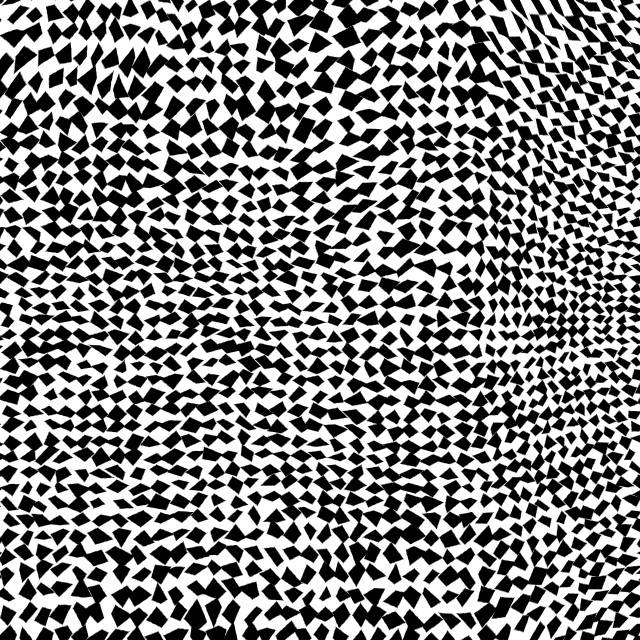
Reproduce this pattern procedurally as a WebGL 2 fragment shader.

```glsl
#version 300 es
precision highp float;
// Black angular grains on white, one irregular four-cornered chip per grid cell.
// The grid is bent by smooth noise and pinched toward the right edge, so its
// rows and columns drift, crowd together and spread apart.

uniform vec2 u_resolution;
out vec4 fragColor;

const vec3 INK = vec3(0.005);
const vec3 PAPER = vec3(0.995);

vec2 hash2(vec2 p) {
    vec3 q = fract(vec3(p.xyx) * vec3(0.1031, 0.1030, 0.0973));
    q += dot(q, q.yzx + 33.33);
    return fract((q.xx + q.yz) * q.zy);
}

// Two independent channels of smooth value noise, each in -1..1
vec2 noise2(vec2 p) {
    vec2 i = floor(p), f = fract(p);
    vec2 s = f * f * f * (f * (f * 6.0 - 15.0) + 10.0);
    vec2 low = mix(hash2(i), hash2(i + vec2(1, 0)), s.x);
    vec2 high = mix(hash2(i + vec2(0, 1)), hash2(i + vec2(1, 1)), s.x);
    return 2.0 * mix(low, high, s.y) - 1.0;
}

// Canvas position to bent grid coordinates
vec2 bendGrid(vec2 p) {
    vec2 q = p;
    float rightSide = smoothstep(0.72, 1.05, p.x);
    float upperLeft = smoothstep(0.6, 0.95, p.y) * (1.0 - smoothstep(0.2, 0.5, p.x));

    // Crowd the middle rows, then pinch rows and columns on the right
    q.y += 0.025 * sin(6.2832 * (p.y - 0.5));
    q.y += 0.38 * (p.y - 0.47) * rightSide;
    q.x += 0.11 * rightSide * exp(-pow((p.y - 0.5) / 0.28, 2.0));

    // Broad drift, finer ripples, and a crumpled corner
    q += 0.024 * noise2(p * 3.3 + 4.7);
    q += (0.007 + 0.014 * upperLeft) * noise2(p * 8.0 + 21.3);
    return q * vec2(36.0, 36.5);
}

// Corner of the chip in a cell, relative to the cell centre
vec2 chipCorner(vec2 cell, int k) {
    vec2 rnd = hash2(cell + 17.3 * float(k + 1));
    float angle = 1.5708 * float(k) + (rnd.x - 0.5) * 1.05;
    float reach = (k % 2 == 0) ? mix(0.36, 0.74, rnd.y) : mix(0.31, 0.67, rnd.y);
    return reach * vec2(cos(angle), sin(angle));
}

// Signed distance to the chip, negative inside
float chipDistance(vec2 p, vec2 cell) {
    float nearest = 1e3;
    float side = 1.0;
    vec2 a = chipCorner(cell, 3);
    for (int k = 0; k < 4; k++) {
        vec2 b = chipCorner(cell, k);
        vec2 edge = a - b, w = p - b;
        vec2 gap = w - edge * clamp(dot(w, edge) / dot(edge, edge), 0.0, 1.0);
        nearest = min(nearest, dot(gap, gap));
        // Flip the sign at each edge crossed by a horizontal ray
        bvec3 crossing = bvec3(p.y >= b.y, p.y < a.y, edge.x * w.y > edge.y * w.x);
        if (all(crossing) || all(not(crossing))) side = -side;
        a = b;
    }
    return side * sqrt(nearest);
}

void main() {
    vec2 p = gl_FragCoord.xy / u_resolution;
    vec2 g = bendGrid(p);
    float pixel = 0.5 * (length(dFdx(g)) + length(dFdy(g)));

    // Union of the chips in this cell and its neighbours
    vec2 home = floor(g);
    float d = 1e3;
    for (int y = -1; y <= 1; y++) {
        for (int x = -1; x <= 1; x++) {
            vec2 cell = home + vec2(x, y);
            vec2 centre = cell + 0.5 + 0.16 * (hash2(cell + 5.6) - 0.5);
            d = min(d, chipDistance(g - centre, cell));
        }
    }

    // Slightly ragged outline, softened over about one pixel
    d += 0.012 * noise2(g * 9.0).x;
    float paper = clamp(0.5 + d / (1.2 * pixel), 0.0, 1.0);
    fragColor = vec4(mix(INK, PAPER, paper), 1.0);
}
```
